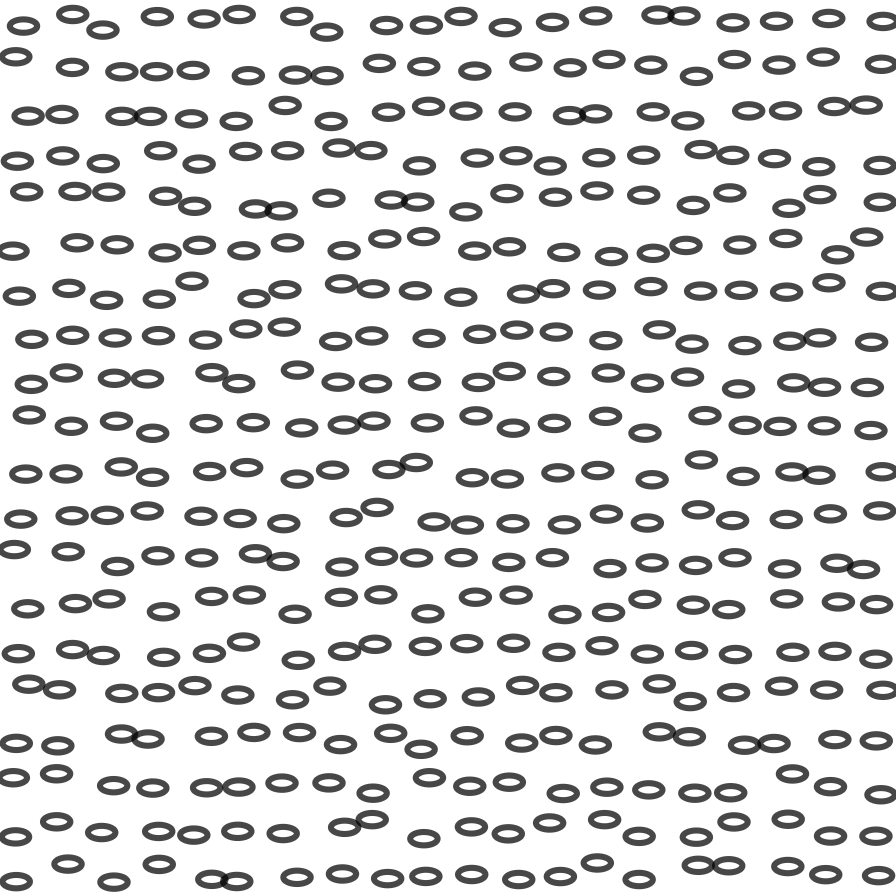
This pattern is drawn by a Shadertoy shader. Its source:

```glsl
// Rows of flat, translucent dark rings on white, twenty cells to a side.
// Each grid cell holds one ring, shifted by a hash; the distance to its
// ellipse gives an even stroke, and crossing strokes multiply to darker grey.

// Two random values in 0..1 for a cell
vec2 hash2(vec2 cell) {
    vec3 h = fract(cell.xyx * vec3(0.1031, 0.1030, 0.0973));
    h += dot(h, h.yzx + 33.33);
    return fract((h.xx + h.yz) * h.zy);
}

// Unsigned distance to an ellipse outline, refined through its evolute
float ellipseDistance(vec2 p, vec2 radii) {
    p = abs(p);
    vec2 dir = vec2(0.7071);
    float focusSq = radii.x * radii.x - radii.y * radii.y;
    for (int i = 0; i < 4; i++) {
        vec2 evolute = vec2(focusSq, -focusSq) * dir * dir * dir / radii;
        vec2 toPoint = p - evolute;
        float curveRadius = length(radii * dir - evolute);
        vec2 guess = evolute + toPoint * curveRadius / max(length(toPoint), 1e-4);
        dir = clamp(guess / radii, 0.0, 1.0);
        dir /= max(length(dir), 1e-4);
    }
    return length(p - radii * dir);
}

void mainImage(out vec4 fragColor, in vec2 fragCoord) {
    float cellsPerUnit = 20.0 / iResolution.y;
    vec2 p = fragCoord * cellsPerUnit;
    vec2 gridSize = iResolution.xy * cellsPerUnit;
    vec2 home = floor(p);
    float light = 1.0;

    // Rings of this cell and its neighbours; none start outside the canvas
    for (int y = -1; y <= 1; y++) {
        for (int x = -1; x <= 1; x++) {
            vec2 cell = home + vec2(x, y);
            if (any(lessThan(cell, vec2(0.0))) ||
                any(greaterThanEqual(cell, gridSize - 0.01))) continue;

            vec2 center = cell + 0.5 + 0.48 * (hash2(cell + 7.0) - 0.5);
            float d = ellipseDistance(p - center, vec2(0.305, 0.149)) - 0.068;
            float coverage = clamp(0.5 - d / cellsPerUnit, 0.0, 1.0);
            light *= 1.0 - 0.72 * coverage;
        }
    }
    fragColor = vec4(vec3(light), 1.0);
}
```
